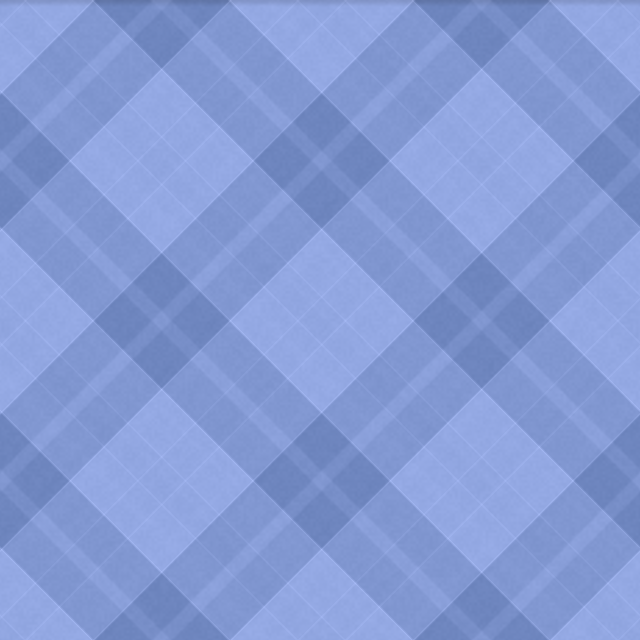
Give the GLSL for this pattern, as a Shadertoy shader.

```glsl
const float REPEATS = 2.0;            // plaid periods across and down
const vec2 CENTER = vec2(0.5026, 0.4987);
const float LIGHT_HALF = 0.287;       // half widths, in periods
const float INNER_LINE = 0.074;
const float STRIPE_HALF = 0.031;
const float EDGE_WIDTH = 0.009;
const float INNER_WIDTH = 0.008;
const float EDGE_GAIN = 0.30;         // tone added by each part
const float INNER_GAIN = 0.17;
const float STRIPE_GAIN = 0.25;
const float CORE_LOSS = 0.05;
const float THREADS = 36.0;           // faint streaks per period
const float THREAD_GAIN = 0.07;
const float GRAIN_CELLS = 230.0;
const float GRAIN_GAIN = 0.13;
const float SHADE_HEIGHT = 0.012;
const float SHADE_GAIN = 0.12;
const vec3 DARK = vec3(0.430, 0.522, 0.745);
const vec3 LIGHT = vec3(0.580, 0.662, 0.892);

float hash(vec2 p) {
    vec3 q = fract(p.xyx * vec3(0.1031, 0.1030, 0.0973));
    q += dot(q, q.yzx + 33.33);
    return fract((q.x + q.y) * q.z);
}

float valueNoise(vec2 p) {
    vec2 cell = floor(p);
    vec2 f = fract(p);
    f = f * f * (3.0 - 2.0 * f);
    float low = mix(hash(cell), hash(cell + vec2(1.0, 0.0)), f.x);
    float high = mix(hash(cell + vec2(0.0, 1.0)), hash(cell + 1.0), f.x);
    return mix(low, high, f.y);
}

// Coverage of a band reaching halfWidth either side of zero
float band(float dist, float halfWidth, float blur) {
    return 1.0 - smoothstep(halfWidth - blur, halfWidth + blur, abs(dist));
}

// Thin line whose strength fades when it is narrower than a pixel
float hairline(float dist, float width, float pixel) {
    float drawn = max(width, pixel);
    return band(dist, 0.5 * drawn, 0.5 * pixel) * width / drawn;
}

// Tone of one set of threads, mirrored about the light band
float threadTone(float across, float seed, float pixel) {
    float d = abs(fract(across + 0.5) - 0.5);
    float tone = 0.5 * band(d, LIGHT_HALF, 0.5 * pixel);
    tone -= CORE_LOSS * band(d, INNER_LINE, 0.5 * pixel);
    tone += EDGE_GAIN * hairline(d - LIGHT_HALF, EDGE_WIDTH, pixel);
    tone += INNER_GAIN * hairline(d - INNER_LINE, INNER_WIDTH, pixel);
    tone += STRIPE_GAIN * band(d - 0.5, STRIPE_HALF, max(0.008, 0.5 * pixel));
    float streak = valueNoise(vec2(fract(across + 0.5) * THREADS, seed));
    return tone + THREAD_GAIN * (streak - 0.5);
}

void mainImage(out vec4 fragColor, in vec2 fragCoord) {
    vec2 uv = fragCoord / iResolution.xy;
    vec2 p = (uv - CENTER) * REPEATS;
    vec2 diagonal = vec2(p.x + p.y, p.x - p.y);
    float pixel = 1.414 * REPEATS / min(iResolution.x, iResolution.y);

    // Two crossing thread sets
    float tone = threadTone(diagonal.x, 3.0, pixel)
               + threadTone(diagonal.y, 11.0, pixel);

    // Woven grain
    tone += GRAIN_GAIN * (valueNoise(uv * GRAIN_CELLS) - 0.5);
    vec3 color = mix(DARK, LIGHT, tone);

    // Soft shade along the top edge
    color *= 1.0 - SHADE_GAIN * smoothstep(1.0 - SHADE_HEIGHT, 1.0, uv.y);
    fragColor = vec4(color, 1.0);
}
```
